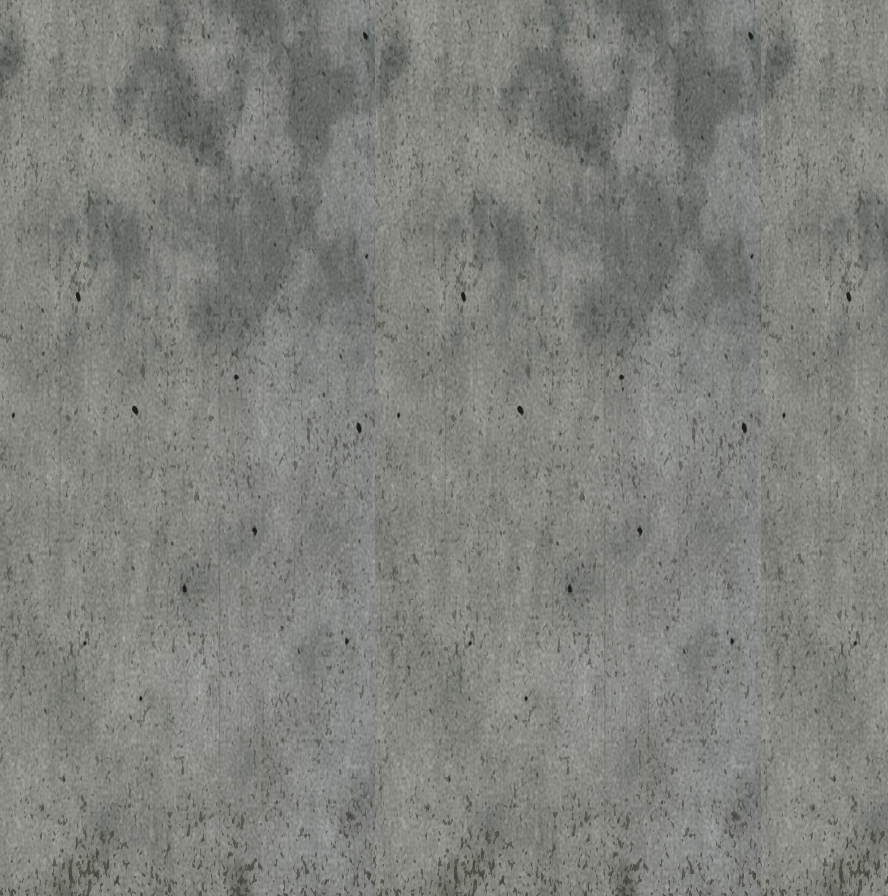
A WebGL 1 fragment shader for this texture:

```glsl
precision highp float;
// Weathered grey concrete: repeated cast panels with stains, vertical streaks and pores.
uniform vec2 u_resolution;

const float PANEL_WIDTH = 0.43;
const float FIRST_SEAM = 0.419;
const vec3 WARM_GREY = vec3(0.535, 0.537, 0.515);
const vec3 COOL_GREY = vec3(0.530, 0.538, 0.532);
const vec3 STAIN_TEAL = vec3(0.375, 0.393, 0.380);
const vec3 GRIME_BROWN = vec3(0.250, 0.250, 0.215);
const vec3 PORE_BLACK = vec3(0.090, 0.090, 0.075);

vec2 hash2(vec2 p) {
  vec3 q = fract(vec3(p.xyx) * vec3(0.1031, 0.1030, 0.0973));
  q += dot(q, q.yzx + 33.33);
  return fract((q.xx + q.yz) * q.zy);
}

float cornerSlope(vec2 cell, vec2 offset) {
  return dot(hash2(cell) * 2.0 - 1.0, offset);
}

float gradientNoise(vec2 p) {
  vec2 i = floor(p);
  vec2 f = p - i;
  vec2 w = f * f * f * (f * (f * 6.0 - 15.0) + 10.0);
  vec2 e = vec2(1.0, 0.0);
  float low = mix(cornerSlope(i, f), cornerSlope(i + e, f - e), w.x);
  float high = mix(cornerSlope(i + e.yx, f - e.yx), cornerSlope(i + 1.0, f - 1.0), w.x);
  return 1.4 * mix(low, high, w.y);
}

float fbm(vec2 p) {
  float sum = 0.0;
  float gain = 0.6;
  for (int i = 0; i < 5; i++) {
    sum += gain * gradientNoise(p);
    p = p * 2.03 + 17.3;
    gain *= 0.58;
  }
  return sum;
}

// One upright uneven hole in a random share of the grid cells.
float pores(vec2 p, float cells, float share, float radius, float pixel) {
  vec2 cell = floor(p * cells);
  vec2 pick = hash2(cell + 71.0);
  vec2 center = (cell + 0.25 + 0.5 * hash2(cell + 13.0)) / cells;
  vec2 d = p - center;
  d.x += (pick.y - 0.5) * 0.6 * d.y;
  float size = radius * (0.5 + 0.8 * pick.y);
  float uneven = 1.0 + 0.6 * gradientNoise(p * 0.5 / radius);
  float dist = length(d * vec2(1.0, 0.55)) - size * uneven;
  return step(pick.x, share) * (1.0 - smoothstep(-pixel, pixel, dist));
}

// Thin upright lines, broken along their length.
float formLines(vec2 p, float columns, float pixel) {
  float column = floor(p.x * columns);
  vec2 pick = hash2(vec2(column, 5.0));
  float dist = abs(p.x - (column + 0.2 + 0.6 * pick.x) / columns);
  float broken = smoothstep(-0.1, 0.35, gradientNoise(vec2(column * 3.7 + 0.5, p.y * 13.0)));
  return step(0.45, pick.y) * broken * (1.0 - smoothstep(0.0, 1.3 * pixel, dist));
}

// Ragged upright dashes where two noises together rise above a limit.
float dashes(vec2 p, vec2 scale, float limit) {
  float n = 0.75 * gradientNoise(p * scale + 31.5)
    + 0.5 * gradientNoise(p * scale * vec2(1.9, 2.3) + 77.4);
  return smoothstep(limit, limit + 0.2, n);
}

float bump(float x, float center, float width) {
  float d = (x - center) / width;
  return exp(-d * d);
}

void main() {
  float pixel = 1.0 / u_resolution.y;
  vec2 uv = gl_FragCoord.xy * pixel;
  vec2 p = vec2(mod(uv.x - FIRST_SEAM, PANEL_WIDTH), uv.y);
  float across = p.x / PANEL_WIDTH;
  float top = smoothstep(0.54, 0.76, p.y);
  float foot = 1.0 - smoothstep(0.0, 0.17, p.y);

  // Broad tone, upright streaks and fine grain
  float clouds = fbm(p * vec2(11.0, 6.0) + 3.1);
  float streaks = fbm(p * vec2(60.0, 10.0) + 41.7);
  float mottle = fbm(p * vec2(55.0, 30.0) + 9.4);
  float grain = gradientNoise(p * vec2(330.0, 210.0) + 5.2);
  float tone = 1.0 + 0.13 * clouds + 0.12 * streaks + 0.10 * mottle + 0.17 * grain;

  // Faint cool bloom towards the right edge of each panel
  float cool = smoothstep(0.4, 1.0, across + 0.35 * clouds);
  vec3 color = mix(WARM_GREY, COOL_GREY, cool) * tone;

  // Damp teal stains, heaviest high up and right of centre
  float damp = fbm(p * vec2(13.0, 7.5) + 23.6) + 0.5 * streaks + 0.45 * mottle;
  float bias = 0.5 * top * bump(across, 0.68, 0.32) + 0.25 * bump(p.y, 0.66, 0.08);
  float stain = smoothstep(0.0, 0.65, damp + bias - 0.06);
  color = mix(color, STAIN_TEAL * tone, stain * (0.6 + 0.3 * top));

  // Clustered dark dashes, thickening into grime at the foot
  float cluster = fbm(p * vec2(17.0, 9.0) + 57.9);
  float spread = 0.4 * cluster + 0.15 * foot + 0.08 * stain;
  float coarse = dashes(p, vec2(135.0, 58.0), 0.42 - spread);
  float fine = dashes(p + 3.7, vec2(210.0, 95.0), 0.33 - spread);
  color = mix(color, GRIME_BROWN, coarse * (0.5 + 0.25 * foot));
  color = mix(color, GRIME_BROWN, fine * (0.42 + 0.25 * foot));
  color = mix(color, GRIME_BROWN, 0.4 * foot * smoothstep(-0.1, 0.5, cluster + 0.5 * streaks));

  // Pale scuffs, form lines and pores
  float scuff = dashes(p + 9.1, vec2(150.0, 65.0), 0.3 + 0.3 * cluster);
  color += 0.045 * scuff;
  color = mix(color, GRIME_BROWN, 0.22 * formLines(p, 42.0, pixel));
  color = mix(color, PORE_BLACK, 0.6 * pores(p, 42.0, 0.10, 0.0011, pixel));
  color = mix(color, PORE_BLACK, 0.95 * pores(p, 16.0, 0.13, 0.0022, pixel));

  gl_FragColor = vec4(color, 1.0);
}
```
